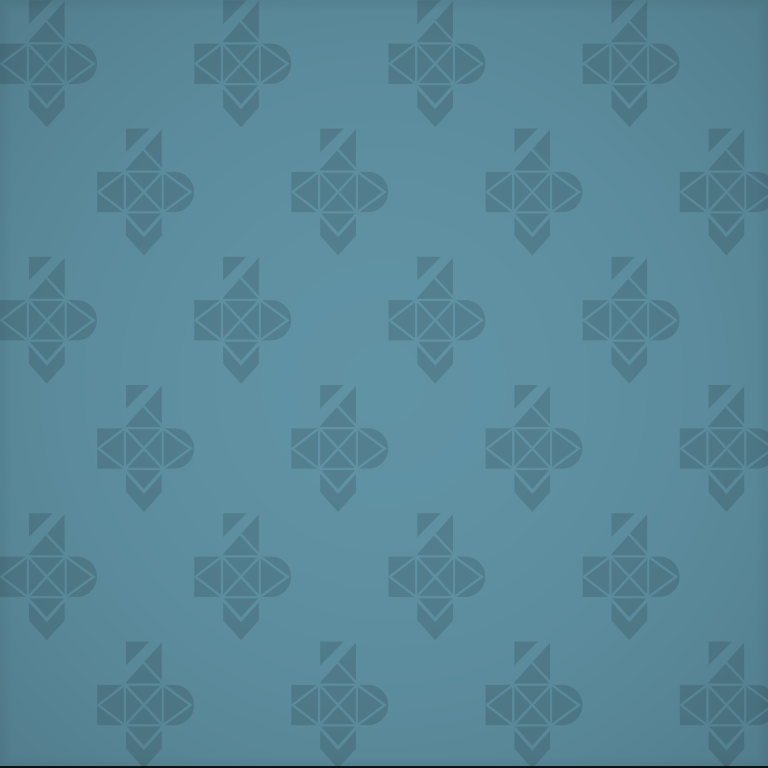
This pattern is drawn by a WebGL 1 fragment shader. Its source:

```glsl
precision highp float;
// Staggered tone-on-tone crosses of cut geometric pieces on vignetted teal.

uniform vec2 u_resolution;

#define COLUMNS 3.955
#define ROWS 5.988
#define FIRST_COLUMN 0.241
#define FIRST_ROW 0.003
#define ARM_HALF 0.139
#define LINE_HALF 0.0095
#define GROUND vec3(0.376, 0.575, 0.645)
#define MOTIF_SHADE 0.87
#define VIGNETTE 0.30
#define BORDER_SHADE 0.04
#define BASE_LINE 0.0025

// Signed distance to the box between two opposite corners.
float box(vec2 p, vec2 low, vec2 high) {
  vec2 d = abs(p - 0.5 * (low + high)) - 0.5 * (high - low);
  return length(max(d, 0.0)) + min(max(d.x, d.y), 0.0);
}

// Signed distance to the infinite line through a and b.
float side(vec2 p, vec2 a, vec2 b) {
  vec2 along = normalize(b - a);
  return dot(p - a, vec2(-along.y, along.x));
}

// Removes a line of the given half width from a shape.
float cut(float shape, float line, float halfWidth) {
  return max(shape, halfWidth - abs(line));
}

// Signed distance to one cross; a unit is the row height.
float crossMotif(vec2 p) {
  vec2 flipX = vec2(abs(p.x), p.y);
  vec2 flipY = vec2(p.x, abs(p.y));

  // Centre square with both diagonals.
  vec2 corner = vec2(ARM_HALF, 0.150);
  float centre = cut(box(p, -corner, corner), side(abs(p), vec2(0.0), corner), LINE_HALF);

  // Square left arm and rounded right arm, each with a chevron.
  float left = box(p, vec2(-0.364, -0.157), vec2(-0.157, 0.157));
  left = cut(left, side(flipY, vec2(-0.355, 0.0), vec2(-0.150, 0.157)), LINE_HALF);
  float right = min(box(p, vec2(0.155, -0.157), vec2(0.234, 0.157)),
                    max(length(p - vec2(0.234, 0.0)) - 0.157, 0.155 - p.x));
  right = cut(right, side(flipY, vec2(0.364, 0.0), vec2(0.150, 0.157)), LINE_HALF);

  // Top arm: corner triangle, wide slanted gap, then a split triangle.
  float top = box(p, vec2(-ARM_HALF, 0.168), vec2(ARM_HALF, 0.495));
  float upper = -side(p, vec2(-ARM_HALF, 0.310), vec2(0.044, 0.495));
  float lower = side(p, vec2(-ARM_HALF, 0.177), vec2(ARM_HALF, 0.488));
  lower = cut(lower, side(p, vec2(0.0, 0.328), vec2(ARM_HALF, 0.178)), LINE_HALF);
  top = max(top, min(upper, lower));

  // Pointed bottom arm with a V.
  float bottom = box(p, vec2(-ARM_HALF, -0.495), vec2(ARM_HALF, -0.168));
  bottom = max(bottom, -side(flipX, vec2(0.0, -0.495), vec2(ARM_HALF, -0.340)));
  bottom = cut(bottom, side(flipX, vec2(0.0, -0.335), vec2(ARM_HALF, -0.180)), 0.013);

  return min(min(centre, min(left, right)), min(top, bottom));
}

void main() {
  vec2 uv = gl_FragCoord.xy / u_resolution;

  // Rows run from the top; every other row shifts by half a column.
  float y = (1.0 - uv.y) * ROWS + FIRST_ROW;
  float x = uv.x * COLUMNS - FIRST_COLUMN - 0.5 * mod(floor(y), 2.0);
  vec2 p = vec2((fract(x + 0.5) - 0.5) * ROWS / COLUMNS, 0.5 - fract(y));
  float pixel = ROWS / min(u_resolution.x, u_resolution.y);
  float ink = 1.0 - smoothstep(-0.6 * pixel, 0.6 * pixel, crossMotif(p));

  // Radial falloff and a faint dark rim.
  vec2 fromCentre = uv - 0.5;
  float light = 1.0 - VIGNETTE * dot(fromCentre, fromCentre);
  vec2 inset = min(uv, 1.0 - uv);
  light -= BORDER_SHADE * (1.0 - smoothstep(0.0, 0.018, min(inset.x, inset.y)));

  vec3 color = GROUND * light * mix(1.0, MOTIF_SHADE, ink);

  // Thin dark line along the bottom edge.
  float edge = 0.5 / u_resolution.y;
  color *= mix(0.15, 1.0, smoothstep(BASE_LINE - edge, BASE_LINE + edge, uv.y));
  gl_FragColor = vec4(color, 1.0);
}
```
